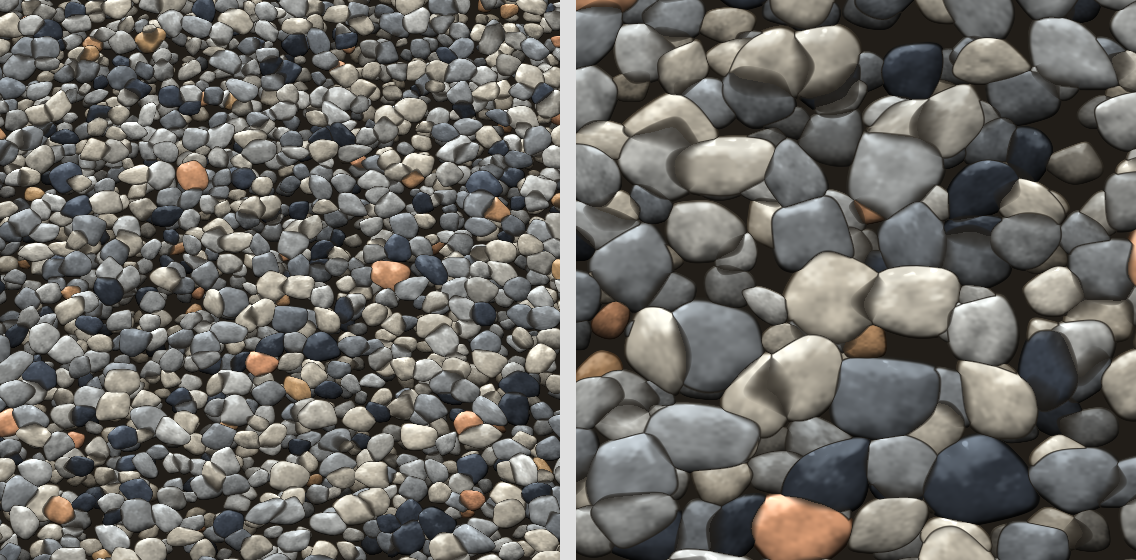
Left: the whole. Right: its middle third, enlarged.
A WebGL 2 fragment shader for this texture:

```glsl
#version 300 es
precision highp float;

#define GRAINS 18.0        // large stones across the near edge
#define RECESSION 0.30     // how much stones shrink toward the far edge
#define FLATTEN 1.15       // vertical foreshortening
#define FILL_SCALE 1.5     // density of the small stones below
#define FILL_DEPTH 0.25    // how far the small stones lie below
#define LEAN 0.32          // nearer stones cover those behind
#define CORNER 7.0         // sharpness of stone corners
#define BUMP 0.55          // uneven surface of the stones
#define GLOSS 0.27         // strength of the wet sheen
#define GAP vec3(0.13, 0.115, 0.095)

uniform vec2 u_resolution;
out vec4 fragColor;

vec3 hash3(vec2 p) {
    vec3 q = fract(p.xyx * vec3(0.1031, 0.1030, 0.0973));
    q += dot(q, q.yxz + 33.33);
    return fract((q.xxy + q.yzz) * q.zyx);
}

vec3 noise3(vec2 p) {
    vec2 i = floor(p), f = fract(p);
    f = f * f * (3.0 - 2.0 * f);
    return mix(mix(hash3(i), hash3(i + vec2(1, 0)), f.x),
               mix(hash3(i + vec2(0, 1)), hash3(i + vec2(1, 1)), f.x), f.y);
}

// Rounded random polygon: x is the radial distance (1 at the rim), yz its gradient
vec3 stoneShape(vec2 p, vec2 id) {
    float total = 0.0;
    vec2 slope = vec2(0.0);
    for (int k = 0; k < 7; k++) {
        vec3 rnd = hash3(id + float(k) * vec2(7.3, 3.1));
        float angle = 6.2832 * (float(k) + 0.8 * rnd.x) / 7.0;
        vec2 n = vec2(cos(angle), sin(angle)) / mix(0.76, 1.1, rnd.y);
        float t = max(dot(p, n), 0.0001);
        float power = pow(t, CORNER - 1.0);
        total += power * t;
        slope += power * n;
    }
    float d = pow(total, 1.0 / CORNER);
    return vec3(d, slope * d / max(total, 1e-9));
}

vec3 stoneColor(vec2 id) {
    vec3 rnd = hash3(id + 91.7);
    vec3 color = mix(vec3(0.37, 0.39, 0.41), vec3(0.72, 0.72, 0.70), rnd.x);
    color = mix(color, vec3(0.75, 0.71, 0.63), 0.75 * smoothstep(0.5, 0.8, rnd.y));
    if (rnd.z < 0.09) color = vec3(0.17, 0.19, 0.22) * (0.8 + 0.7 * rnd.x);
    if (rnd.z > 0.97) color = mix(vec3(0.66, 0.54, 0.38), vec3(0.78, 0.56, 0.42), rnd.x);
    return color;
}

void main() {
    vec2 uv = gl_FragCoord.xy / u_resolution.y;
    float far = clamp(uv.y, 0.0, 1.0);
    vec2 ground = vec2((uv.x - 0.5) * (1.0 + RECESSION * far),
                       FLATTEN * (uv.y + 0.5 * RECESSION * uv.y * uv.y)) * GRAINS + 40.0;

    // Find the topmost stone and the height of the one below it
    float top = -0.6, below = -0.6;
    vec2 topId = vec2(0.0), topLocal = vec2(0.0);
    vec3 topNormal = vec3(0.0, 0.0, 1.0);
    for (int layer = 0; layer < 2; layer++) {
        float scale = layer == 0 ? FILL_SCALE : 1.0;
        vec2 g = ground * scale;
        for (int j = -1; j <= 1; j++)
        for (int i = -1; i <= 1; i++) {
            vec2 cell = floor(g) + vec2(i, j);
            vec2 id = cell + float(layer) * 157.0;
            vec3 place = hash3(id), form = hash3(id + 43.5);
            vec2 p = g - cell - 0.5 - 0.8 * (place.xy - 0.5);
            float size = mix(0.48, 0.8, form.x);
            float turn = 2.6 * (form.y - 0.5);
            float c = cos(turn), s = sin(turn);
            mat2 rot = mat2(c, s, -s, c);
            vec2 local = (p * rot) / (size * vec2(1.0, mix(0.65, 1.0, form.z)));
            if (dot(local, local) > 2.2) continue;
            vec3 shape = stoneShape(local, id);
            float d = shape.x;
            if (d > 1.05) continue;

            float dome = sqrt(max(1.0 - d * d * d, 0.0));
            float z = (size * dome + LEAN * p.y) / scale + 0.35 * place.z
                    - 0.9 * smoothstep(0.85, 1.05, d);
            if (layer == 0) z -= FILL_DEPTH;
            if (z > top) {
                below = top;
                top = z;
                topId = id;
                topLocal = local;
                topNormal = vec3(rot * shape.yz * d * d + 0.5 * (form.zx - 0.5), dome + 0.25);
            } else {
                below = max(below, z);
            }
        }
    }

    // Uneven surface and fine mottling
    vec2 surface = topLocal + topId * 5.0;
    vec3 lumps = noise3(surface * 2.6);
    vec3 grit = noise3(surface * 9.0);
    topNormal.xy += BUMP * (lumps.xy - 0.5) + 0.22 * (grit.xy - 0.5);
    vec3 normal = normalize(topNormal);

    // Soft light from the far side, with a cool wet sheen
    float facing = dot(normal, normalize(vec3(-0.15, 0.75, 0.64)));
    float light = mix(0.3, 1.08, smoothstep(-0.3, 1.0, facing));
    float sheen = smoothstep(0.78, 0.98, facing) * (0.45 + 0.75 * lumps.z);
    float glint = smoothstep(0.965, 0.995, facing) * smoothstep(0.6, 0.85, grit.z);
    vec3 color = stoneColor(topId) * light * (0.9 + 0.12 * lumps.z + 0.1 * grit.z);
    color += vec3(0.88, 0.95, 1.0) * (GLOSS * sheen + 0.18 * glint);

    // Warm shade in the hollows and dark seams between stones
    float open = smoothstep(-0.2, 0.6, top);
    color *= mix(vec3(0.34, 0.31, 0.27), vec3(1.0), open);
    float seam = smoothstep(0.0, mix(0.22, 0.36, far), top - below);
    color = mix(GAP, color, mix(0.25, 1.0, seam) * smoothstep(-0.6, -0.3, top));
    fragColor = vec4(clamp(color, 0.0, 1.0), 1.0);
}
```
